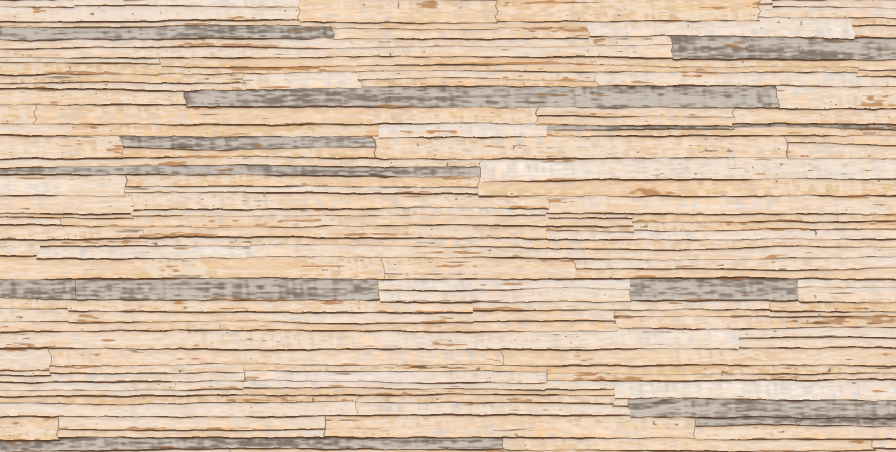
Write a WebGL 2 fragment shader that draws this texture.

```glsl
#version 300 es
precision highp float;
// Stacked rough-sawn wooden strips, seen edge on. Wavy row edges and jittered
// joints cut the plane into boards; each board gets its own tone, saw marks and
// grain, some are weathered grey, and crisp broken shadows lie in the seams.

#define ROWS 26.0
#define SPLIT_SHARE 0.38
#define GREY_SHARE 0.085
#define SEAM_SIZE 0.0030
#define SAW_FREQ 125.0
#define WHITE vec3(0.945, 0.895, 0.845)
#define CREAM vec3(0.95, 0.84, 0.73)
#define HONEY vec3(0.93, 0.77, 0.585)
#define GREY vec3(0.80, 0.755, 0.71)
#define SLATE vec3(0.53, 0.48, 0.44)
#define BARK vec3(0.70, 0.47, 0.28)
#define GAP vec3(0.34, 0.245, 0.17)

uniform vec2 u_resolution;
out vec4 fragColor;

float hash(vec2 p) {
    vec3 q = fract(p.xyx * 0.1031);
    q += dot(q, q.yzx + 33.33);
    return fract((q.x + q.y) * q.z);
}

float valueNoise(vec2 p) {
    vec2 cell = floor(p), f = fract(p);
    f = f * f * (3.0 - 2.0 * f);
    vec2 e = vec2(1.0, 0.0);
    return mix(mix(hash(cell), hash(cell + e.xy), f.x),
               mix(hash(cell + e.yx), hash(cell + e.xx), f.x), f.y);
}

float joint(float cell, float row) {
    return cell + 0.7 * hash(vec2(cell, row + 40.0));
}

// Board number within a row, and distance to its nearest end
vec2 board(float row, vec2 p) {
    float len = mix(0.5, 1.3, hash(vec2(row, 3.0)));
    float torn = 0.012 * (valueNoise(vec2(row * 7.0, p.y * 80.0)) - 0.5);
    float s = (p.x + torn) / len + 9.0 * hash(vec2(row, 5.0));
    float cell = floor(s);
    if (s < joint(cell, row)) cell -= 1.0;
    float d = min(s - joint(cell, row), joint(cell + 1.0, row) - s);
    return vec2(cell, d * len);
}

// Height of the lower edge of a row
float edge(float row, vec2 p) {
    float cell = board(row, p).x;
    float shift = 0.50 * (hash(vec2(row, 1.0)) - 0.5)
                + 0.32 * (hash(vec2(cell, row + 20.0)) - 0.5)
                + 0.20 * (valueNoise(vec2(p.x * 2.0, row * 5.0)) - 0.5)
                + 0.08 * (valueNoise(vec2(p.x * 15.0, row * 9.0)) - 0.5)
                + 0.05 * (valueNoise(vec2(p.x * 60.0, row * 4.0)) - 0.5);
    return (row + shift) / ROWS;
}

vec3 woodColor(vec2 p, vec2 seed, float up, float down) {
    vec2 o = seed * 17.3;
    float grain = valueNoise(p * vec2(8.0, 200.0) + o);
    float fibre = valueNoise(p * vec2(60.0, 270.0) + o);
    float stain = valueNoise(p * vec2(6.0, 40.0) + o);
    float saw = valueNoise(vec2(p.x * SAW_FREQ + p.y * 14.0, p.y * 45.0) + o);
    float marked = smoothstep(0.2, 0.65, valueNoise(p * vec2(3.5, 18.0) + o.yx));

    // Fresh wood, warmer towards the lower edge
    float tone = 0.43 + 0.65 * (hash(seed + 2.0) - 0.5) + 0.5 * (stain - 0.5)
               + 0.65 * marked * (saw - 0.5) + 0.35 * (grain - 0.5)
               + 0.4 * exp(-up / 0.004);
    vec3 col = mix(WHITE, CREAM, clamp(2.0 * tone, 0.0, 1.0));
    col = mix(col, HONEY, clamp(2.0 * tone - 1.0, 0.0, 1.0));
    col *= 1.0 + 0.09 * (fibre - 0.5) + 0.11 * marked * (saw - 0.5);

    // Dry whitewash left on the raised fibres
    float wash = 0.5 * stain + 0.3 * saw + 0.3 * fibre;
    col = mix(col, WHITE, 0.6 * smoothstep(0.58, 0.74, wash));

    // Weathered boards
    if (hash(seed + 11.0) < GREY_SHARE) {
        float wear = 0.4 * fibre + 0.35 * grain + 0.2 * saw + 0.2 * stain;
        col = mix(GREY, SLATE, smoothstep(0.4, 0.85, wear));
    }
    // Bark-brown splinters, mostly along the seams
    float rim = exp(-min(up, down) / 0.004);
    float chip = valueNoise(p * vec2(9.0, 90.0) + o) + 0.3 * (fibre - 0.5) + 0.14 * rim;
    col = mix(col, BARK, 0.7 * smoothstep(0.90, 1.02, chip));
    // Hairline cracks and small pits
    float crack = valueNoise(p * vec2(5.0, 150.0) + o.yx) + 0.2 * (fibre - 0.5);
    float pit = valueNoise(p * vec2(80.0, 140.0) + o.yx);
    float dark = max(smoothstep(0.93, 1.02, crack), step(0.6, stain) * smoothstep(0.92, 0.98, pit));
    return mix(col, GAP, 0.5 * dark);
}

vec3 shade(vec2 p) {
    float row = floor(p.y * ROWS);
    float low = edge(row, p), high = edge(row + 1.0, p);
    if (p.y < low) { row -= 1.0; high = low; low = edge(row, p); }
    else if (p.y > high) { row += 1.0; low = high; high = edge(row + 1.0, p); }

    vec2 b = board(row, p);
    vec2 seed = vec2(b.x, row);
    float seam = row + 1.0, depth = 1.0;

    // Some boards are a pair of thinner strips
    if (hash(seed + 7.0) < SPLIT_SHARE) {
        float wave = 0.2 * valueNoise(vec2(p.x * 4.0, row * 3.0));
        float mid = mix(low, high, 0.3 + 0.25 * hash(seed + 8.0) + wave);
        if (p.y < mid) { high = mid; seed += 50.0; seam += 0.5; depth = 0.8; }
        else low = mid;
    }
    float up = p.y - low, down = high - p.y;
    vec3 col = woodColor(p, seed, up, down);

    // Soft neutral shade, then a crisp gap whose depth and width vary
    float force = 0.65 * valueNoise(vec2(p.x * 4.0, seam * 6.0))
                + 0.35 * valueNoise(vec2(p.x * 28.0, seam * 8.0));
    force = depth * mix(0.3, 1.15, smoothstep(0.15, 0.8, force));
    col *= 1.0 - vec3(0.27, 0.29, 0.30) * force * exp(-down / 0.0045);
    float width = SEAM_SIZE * (0.4 + 0.9 * force);
    float gap = force * (1.0 - smoothstep(0.45 * width, 1.25 * width, down));

    // Board ends, from nearly closed to open
    float open = hash(seed + 5.0);
    float endGap = 0.65 * open * open * (1.0 - smoothstep(0.0006, 0.0022, b.y));
    return mix(col, GAP, min(max(gap, endGap), 0.9));
}

void main() {
    // Four samples per pixel smooth all edges
    vec3 sum = vec3(0.0);
    for (int i = 0; i < 4; i++) {
        vec2 offset = vec2(i % 2, i / 2) * 0.5 - 0.25;
        sum += shade((gl_FragCoord.xy + offset) / u_resolution.y);
    }
    fragColor = vec4(sum * 0.25, 1.0);
}
```
